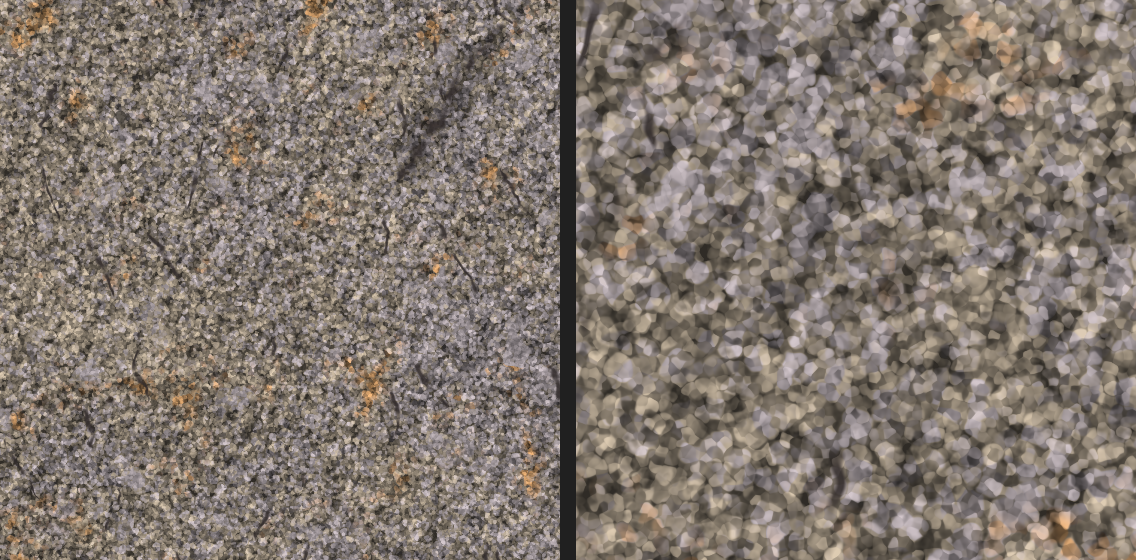
Left: the whole. Right: its middle third, enlarged.
Give the GLSL for this texture, as a WebGL 2 fragment shader.

```glsl
#version 300 es
precision highp float;
// Weathered granite face: jittered cell grains in tan and violet grey,
// with pale flakes, rust stains and embossed ridges from gradient noise,
// then scattered steep cracks, a long fracture and a few dark pits.
uniform vec2 u_resolution;
out vec4 fragColor;

const vec3 TAN = vec3(1.09, 1.0, 0.875);
const vec3 VIOLET = vec3(1.035, 0.975, 1.0);
const vec3 RUST = vec3(1.24, 0.90, 0.54);
const vec3 PIT = vec3(0.30, 0.28, 0.255);
const vec3 CRACK = vec3(0.19, 0.165, 0.165);

vec2 hash2(vec2 p) {
    vec3 q = fract(p.xyx * vec3(0.1031, 0.1030, 0.0973));
    q += dot(q, q.yzx + 33.33);
    return fract((q.xx + q.yz) * q.zy);
}

float cornerSlope(vec2 cell, vec2 offset) {
    float angle = 6.2832 * hash2(cell).x;
    return dot(vec2(cos(angle), sin(angle)), offset);
}

float gradientNoise(vec2 p) {
    vec2 i = floor(p), f = fract(p);
    vec2 u = f * f * f * (f * (f * 6.0 - 15.0) + 10.0);
    vec2 e = vec2(1.0, 0.0);
    float low = mix(cornerSlope(i, f), cornerSlope(i + e, f - e), u.x);
    float high = mix(cornerSlope(i + e.yx, f - e.yx), cornerSlope(i + 1.0, f - 1.0), u.x);
    return mix(low, high, u.y);
}

float fbm(vec2 p) {
    float sum = 0.0, amplitude = 1.0;
    for (int i = 0; i < 4; i++) {
        sum += amplitude * gradientNoise(p);
        p = mat2(1.6, 1.2, -1.2, 1.6) * p + 17.3;
        amplitude *= 0.55;
    }
    return sum;
}

vec2 warp(vec2 p, float frequency, float amount) {
    vec2 q = p * frequency;
    return p + amount * vec2(gradientNoise(q + 31.7), gradientNoise(q + 72.1));
}

// Random pair per jittered cell, blended softly at the cell borders
vec2 grains(vec2 p, float sharpness) {
    vec2 base = floor(p), sum = vec2(0.0);
    float total = 0.0001;
    for (int y = -1; y <= 1; y++)
    for (int x = -1; x <= 1; x++) {
        vec2 cell = base + vec2(x, y);
        vec2 d = p - cell - hash2(cell);
        float weight = exp(-sharpness * dot(d, d));
        sum += weight * hash2(cell + 57.0);
        total += weight;
    }
    return sum / total;
}

// Tapered stroke between two points
float stroke(vec2 p, vec2 a, vec2 b, float width) {
    vec2 axis = b - a;
    float t = clamp(dot(p - a, axis) / dot(axis, axis), 0.0, 1.0);
    float taper = 4.0 * t * (1.0 - t);
    float w = width * sqrt(taper);
    float d = length(p - a - axis * t);
    return (1.0 - smoothstep(0.3 * w, w + 0.0015, d)) * smoothstep(0.0, 0.3, taper);
}

// x: short steep cracks, y: dark pits
vec2 scatteredMarks(vec2 p, float density) {
    vec2 base = floor(p * density), marks = vec2(0.0);
    for (int y = -1; y <= 1; y++)
    for (int x = -1; x <= 1; x++) {
        vec2 cell = base + vec2(x, y);
        vec2 place = hash2(cell + 11.0), kind = hash2(cell + 83.0);
        vec2 center = (cell + place) / density;
        float tilt = (kind.y - 0.6) * 1.1;
        vec2 arm = vec2(sin(tilt), cos(tilt)) * mix(0.025, 0.075, place.y);
        float crack = stroke(p, center - arm, center + arm, mix(0.0025, 0.0055, place.x));
        marks.x = max(marks.x, crack * step(kind.x, 0.75));
        float radius = mix(0.010, 0.020, place.x);
        float pit = 1.0 - smoothstep(radius * 0.85, radius * 1.1, length(p - center));
        marks.y = max(marks.y, pit * step(0.88, kind.x));
    }
    return marks;
}

void main() {
    vec2 uv = gl_FragCoord.xy / min(u_resolution.x, u_resolution.y);
    vec2 rough = warp(warp(uv, 16.0, 0.022), 60.0, 0.007);

    // Grains, ridges and broad shade set the brightness
    vec2 coarse = grains(warp(uv, 90.0, 0.005) * 92.0, 22.0);
    vec2 fine = grains(warp(uv, 160.0, 0.002) * 185.0 + 40.0, 16.0);
    vec2 ridge = mat2(0.96, 0.28, -0.28, 0.96) * uv * vec2(30.0, 19.0);
    float relief = fbm(ridge) - fbm(ridge + vec2(0.22, -0.16));
    float broad = fbm(uv * 3.5 + 5.0);
    float tone = 0.515 + 0.27 * (coarse.x - 0.5) + 0.31 * (fine.x - 0.5);
    tone += 0.16 * relief + 0.06 * broad + 0.06 * gradientNoise(uv * 240.0);
    tone -= 0.14 * smoothstep(0.15, 0.6, fbm(uv * 48.0));

    // Pale flakes with ragged borders
    float flake = smoothstep(0.86, 0.95, grains(rough * 26.0 + 9.0, 20.0).x);
    tone = mix(tone, 0.62 + 0.35 * (tone - 0.5), 0.6 * flake);
    tone = clamp(tone, 0.17, 0.80);

    // Mineral tint and rust stains
    float tint = 0.52 + 0.5 * fbm(uv * 4.0 + 23.0) + 0.9 * (coarse.y - 0.5);
    tint += 0.4 * (uv.x - 0.5) + 0.5 * (fine.y - 0.5) + 0.6 * (tone - 0.5) + 0.3 * flake;
    vec3 color = tone * mix(TAN, VIOLET, smoothstep(0.1, 0.9, tint));
    float stain = smoothstep(0.22, 0.75, fbm(uv * 8.0 + 61.0) + 0.45 * (coarse.y - 0.5));
    color = mix(color, tone * RUST, 0.85 * stain * (1.0 - flake));

    // Pits, cracks and the long fracture with its shadow
    vec2 marks = scatteredMarks(rough, 5.5);
    color = mix(color, PIT * (0.8 + 0.4 * fine.x), 0.85 * marks.y);
    vec2 top = vec2(0.90, 0.97), bottom = vec2(0.70, 0.66);
    float fracture = stroke(rough, top, bottom, 0.011);
    color *= 1.0 - 0.2 * stroke(rough, top, bottom, 0.045);
    float broken = smoothstep(-0.45, 0.15, gradientNoise(uv * 38.0));
    color = mix(color, CRACK, 0.85 * broken * max(marks.x, fracture));
    fragColor = vec4(color, 1.0);
}
```
